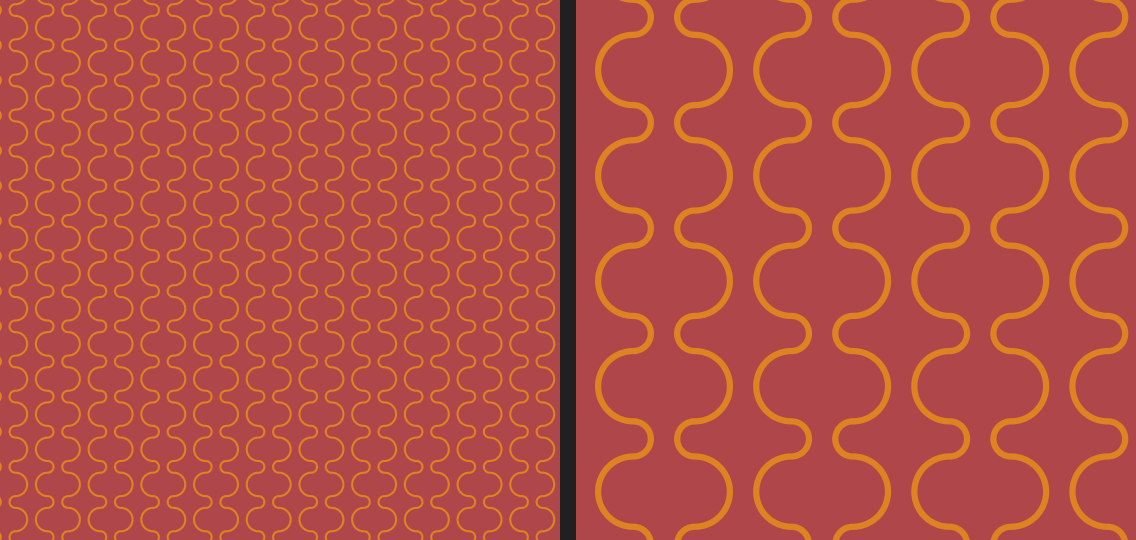
Left: the whole. Right: its middle third, enlarged.
Write a Shadertoy shader that draws this pattern.

```glsl
// Lengths are in units of the small arc radius.
const float COLUMNS = 10.625;             // tiles across the canvas
const vec2  TILE = vec2(9.0, 6.0);
const vec2  ORIGIN = vec2(0.884, 0.49);   // centre of the lowest left neck
const float NECK_RADIUS = 1.0;
const float BULGE_RADIUS = 2.0;
const float ARC_AXIS = 1.75;              // arc centres, from the mirror axis
const float LINE_WIDTH = 0.355;
const vec3  GROUND = vec3(0.688, 0.274, 0.290);
const vec3  LINE = vec3(0.868, 0.512, 0.130);

// Fold into one quadrant: the tile is mirrored on both axes.
vec2 foldTile(vec2 p) {
    return abs(p - TILE * round(p / TILE));
}

// Distance to a wave of alternating half circles.
float waveDistance(vec2 q) {
    q.x -= ARC_AXIS;
    float neck = abs(length(q) - NECK_RADIUS);
    float bulge = abs(length(q - vec2(0.0, 0.5 * TILE.y)) - BULGE_RADIUS);
    return q.x < 0.0 ? neck : bulge;
}

void mainImage(out vec4 fragColor, in vec2 fragCoord) {
    float pixel = COLUMNS * TILE.x / iResolution.x;
    vec2 p = fragCoord * pixel - ORIGIN;

    // Coverage ramp one pixel wide
    float edge = waveDistance(foldTile(p)) - 0.5 * LINE_WIDTH;
    float coverage = clamp(0.5 - edge / pixel, 0.0, 1.0);

    fragColor = vec4(mix(GROUND, LINE, coverage), 1.0);
}
```
